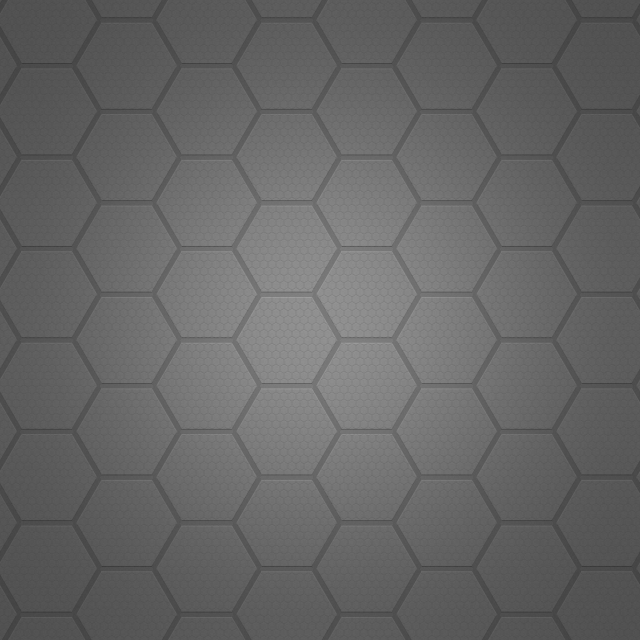
Reproduce this pattern procedurally as a three.js fragment shader.

```glsl
// Grey honeycomb panel: large flat-topped plates parted by bevelled grooves,
// each plate engraved with a fine hexagonal mesh, under a soft central glow.
// Both lattices come from one hexagon cell function with whole repeat counts.

varying vec2 vUv;

const float PI = 3.14159265;
const vec2 LATTICE = vec2(1.7320508, 1.0);   // period of a flat-topped lattice
const vec2 PLATES = vec2(4.0, 7.0);          // column pairs across, rows down
const vec2 MESH = vec2(46.0, 80.0);          // row pairs up, cells across
const vec2 PLATE_ORIGIN = vec2(0.448, 0.468);
const float GROOVE = 0.0036;                 // half width, in canvas units
const float SOFT = 0.0011;                   // edge smoothing, in canvas units

float hash(vec2 p) {
  vec3 q = fract(vec3(p.xyx) * 0.1031);
  q += dot(q, q.yzx + 33.33);
  return fract((q.x + q.y) * q.z);
}

// Offset from the nearest hexagon centre
vec2 hexCell(vec2 p) {
  vec2 a = mod(p, LATTICE) - 0.5 * LATTICE;
  vec2 b = mod(p - 0.5 * LATTICE, LATTICE) - 0.5 * LATTICE;
  return dot(a, a) < dot(b, b) ? a : b;
}

// x: distance to the cell border, y: 1 on level sides and 0 on slanted ones
vec2 hexBorder(vec2 cell) {
  vec2 q = abs(cell);
  float slanted = dot(q, vec2(0.8660254, 0.5));
  return vec2(0.5 - max(q.y, slanted), step(slanted, q.y));
}

float line(float d, float halfWidth) {
  return 1.0 - smoothstep(halfWidth - 0.5 * SOFT, halfWidth + SOFT, abs(d));
}

// Radial falloff that wraps smoothly at the canvas edges
float centralGlow(vec2 uv) {
  vec2 offset = asin(0.98 * sin(PI * (uv - 0.5))) / PI;
  return exp(-7.6 * dot(offset, offset));
}

// Faint engraved lines with a lit lower lip
float meshRelief(vec2 uv) {
  vec2 cell = hexCell(uv.yx * MESH * LATTICE);
  float d = hexBorder(cell).x / MESH.y;
  float lip = line(d - 0.0014, 0.0003) * smoothstep(0.1, 0.4, cell.x);
  return 0.025 * lip - 0.085 * line(d, 0.0004);
}

// Bright upper rims, dark lower rims
float rimRelief(float d, float level, float height) {
  float rim = line(d - GROOVE - 0.0006, 0.0005);
  float slope = mix(0.55, 1.0, level);
  float upper = smoothstep(-0.03, 0.03, height);
  return rim * slope * mix(-0.27, 0.11, upper);
}

void main() {
  // Plates and grooves
  vec2 cell = hexCell((vUv - PLATE_ORIGIN) * PLATES * LATTICE);
  vec2 border = hexBorder(cell);
  float d = border.x / PLATES.y;
  float plate = smoothstep(GROOVE - SOFT, GROOVE + SOFT, d);
  float grooveShade = mix(0.84, 0.89, border.y);

  // Lighting
  float glow = centralGlow(vUv);
  float shade = 0.305 + 0.26 * glow;

  // Surface detail
  float relief = mix(grooveShade, 1.0, plate);
  relief += plate * mix(0.5, 1.0, glow) * meshRelief(vUv);
  relief += rimRelief(d, border.y, cell.y);
  float grain = hash(floor(vUv * 512.0)) - 0.5;

  gl_FragColor = vec4(vec3(shade * relief + 0.012 * grain), 1.0);
}
```
